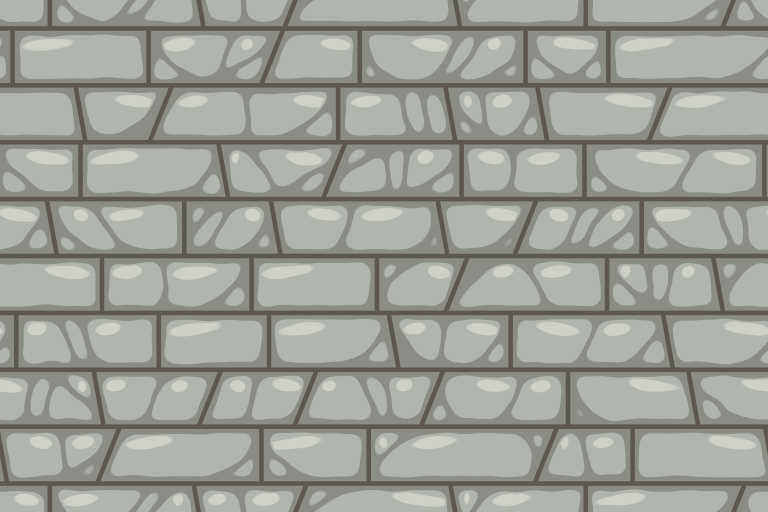
A Shadertoy shader for this texture:

```glsl
#define ROWS 9.0      // courses up the canvas
#define COLS 6.0      // bricks along each course
#define ASPECT 2.25   // mean brick length in course heights
#define JITTER 0.27   // joint displacement in brick lengths
#define MORTAR 0.04   // half width of the mortar
#define INSET 0.125   // dark rim around the facets
#define GAP 0.045     // half width of the cracks
#define ROUNDING 0.2  // softness of facet corners
#define WOBBLE 0.07   // waviness of facet outlines
#define NOISE_FREQ 2.0

const vec3 MORTAR_COLOR = vec3(0.36, 0.34, 0.31);
const vec3 RIM_COLOR    = vec3(0.54, 0.55, 0.52);
const vec3 FACET_COLOR  = vec3(0.69, 0.71, 0.68);
const vec3 SHINE_COLOR  = vec3(0.81, 0.82, 0.79);

vec2 hash2(vec2 p) {
    vec3 q = fract(p.xyx * vec3(0.1031, 0.1030, 0.0973));
    q += dot(q, q.yzx + 33.33);
    return fract((q.xx + q.yz) * q.zy);
}

float corner(vec2 cell, vec2 offset, vec2 f, vec2 period) {
    vec2 gradient = 2.0 * hash2(mod(cell + offset, period) + 71.0) - 1.0;
    return dot(gradient, f - offset);
}

// Gradient noise that wraps after a whole period
float noise(vec2 p, vec2 period) {
    vec2 c = floor(p), f = p - c;
    vec2 u = f * f * f * (f * (f * 6.0 - 15.0) + 10.0);
    return mix(mix(corner(c, vec2(0, 0), f, period), corner(c, vec2(1, 0), f, period), u.x),
               mix(corner(c, vec2(0, 1), f, period), corner(c, vec2(1, 1), f, period), u.x), u.y);
}

float smoothMin(float a, float b) {
    float h = max(ROUNDING - abs(a - b), 0.0) / ROUNDING;
    return min(a, b) - 0.25 * h * h * ROUNDING;
}

// A line is (x at mid height, slope dx/dy); the distance is positive to its right
float lineX(vec2 line, float y) { return line.x + line.y * y; }
float lineDist(vec2 line, vec2 p) {
    return (p.x - lineX(line, p.y)) / sqrt(1.0 + line.y * line.y);
}

// Upright or leaning joint between two bricks
vec2 joint(float i, float row) {
    vec2 h = hash2(vec2(mod(i, COLS), row) + 3.0);
    float slope = h.y < 0.3 ? 0.4 : h.y < 0.6 ? -0.18 : 0.0;
    return vec2((i + 0.5 + JITTER * (2.0 * h.x - 1.0)) * ASPECT, slope);
}

// Cracks 0 and 1 cross the brick, 2 and 3 chip its corners
vec2 crack(int k, vec2 left, vec2 right, vec2 id) {
    if (k < 2) {
        vec2 h = hash2(id + 17.0);
        vec2 across = vec2(mix(left.x, right.x, mix(0.35, 0.62, h.x)), 1.6 * h.y - 0.8);
        return across + float(k) * vec2(0.34, 0.15);
    }
    vec2 h = hash2(id + 29.0 + 7.0 * float(k));
    vec2 edge = k == 2 ? left : right;
    float inward = k == 2 ? 1.0 : -1.0;
    float size = inward * mix(0.5, 0.95, h.x);
    float flip = h.y < 0.25 ? -1.0 : 1.0;
    return edge + vec2(size / 3.0, -flip * size * 1.33);
}

void mainImage(out vec4 fragColor, in vec2 fragCoord) {
    vec2 uv = fragCoord / iResolution.xy;
    vec2 size = vec2(COLS * ASPECT, ROWS);
    float px = ROWS / iResolution.y;
    vec2 period = round(size * NOISE_FREQ);
    float wave = noise(uv * period, period);
    float bend = noise(uv * period + 0.37 * period, period);

    // Find the brick and its two joints
    vec2 p = uv * size + vec2(0.0, 0.5);
    float row = mod(floor(p.y), ROWS);
    p.x += ASPECT * fract(row * 4.0 / ROWS);
    p.y = fract(p.y) - 0.5;
    float i = floor(p.x / ASPECT);
    if (lineDist(joint(i, row), p) < 0.0) i -= 1.0;
    vec2 left = joint(i, row), right = joint(i + 1.0, row);
    vec2 id = vec2(mod(i, COLS), row);
    float sides = min(lineDist(left, p), -lineDist(right, p));
    float beds = 0.5 - abs(p.y);

    // Split the face into rounded facets
    float facet = smoothMin(sides, beds) - INSET + WOBBLE * wave;
    float shineY = 0.22;
    float lo = lineX(left, shineY), hi = lineX(right, shineY);
    float facetId = 0.0;
    vec2 chance = hash2(id + 41.0), chips = hash2(id + 53.0);
    vec4 present = vec4(step(chance.x, 0.6) * step(1.5, right.x - left.x),
                        step(chance.x, 0.22) * step(1.8, right.x - left.x),
                        step(chips, vec2(0.5)));
    for (int k = 0; k < 4; k++) {
        if (present[k] < 0.5) continue;
        vec2 line = crack(k, left, right, id);
        float d = lineDist(line, p) + 0.09 * bend;
        facet = smoothMin(facet, abs(d) - GAP - 0.15 * p.y * p.y);
        float x = lineX(line, shineY);
        if (d > 0.0) { lo = max(lo, x); facetId += exp2(float(k)); }
        else hi = min(hi, x);
    }

    // Shine near an upper corner of each facet
    vec2 h = hash2(id + 67.0 + 5.0 * facetId);
    float room = hi - lo - 0.3;
    vec2 radius = vec2(clamp(room * mix(0.2, 0.36, h.x), 0.02, 0.42), 0.105);
    float reach = 0.19 + radius.x;
    vec2 q = p - vec2(h.y < 0.6 ? lo + reach : hi - reach, shineY);
    q.y -= 0.12 * q.x * (h.y < 0.6 ? 1.0 : -1.0);
    float shine = (1.0 - length(q / radius)) * min(radius.x, radius.y) + 0.06 * bend;
    shine = min(shine, facet - 0.03);
    if (room < 0.15) shine = -1.0;

    vec3 color = mix(RIM_COLOR, FACET_COLOR, clamp(facet / px + 0.5, 0.0, 1.0));
    color = mix(color, SHINE_COLOR, clamp(shine / px + 0.5, 0.0, 1.0));
    float face = min(sides, beds) - MORTAR;
    color = mix(MORTAR_COLOR, color, clamp(face / px + 0.5, 0.0, 1.0));
    fragColor = vec4(color, 1.0);
}
```
